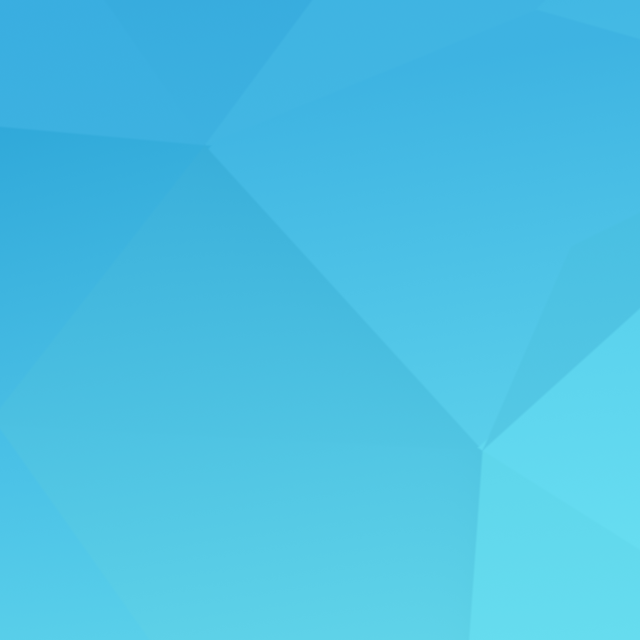
Give the GLSL for this background, as a Shadertoy shader.

```glsl
// Low-poly backdrop of broad blue and cyan facets fanning out from two hubs.
// Each facet is a wedge between two rays, painted counter-clockwise over a
// base face, and filled with its own tilted vertical gradient.

// Signed distance to the line a-b, positive on its left
float side(vec2 p, vec2 a, vec2 b) {
    vec2 dir = normalize(b - a);
    return dir.x * (p.y - a.y) - dir.y * (p.x - a.x);
}

// Smooth coverage of a region from its signed distance
float cover(float d) {
    float soft = max(0.0026, 0.8 / min(iResolution.x, iResolution.y));
    return smoothstep(-soft, soft, d);
}

// Coverage of the wedge at a hub, counter-clockwise from ray a to ray b;
// overlap lets it run under the next wedge so that no seam shows
float wedge(vec2 p, vec2 hub, vec2 a, vec2 b, float overlap) {
    return cover(min(side(p, hub, a), overlap - side(p, hub, b)));
}

// Gradient between two heights; tilt brightens the right side
vec3 ramp(vec2 p, float tilt, float lowY, vec3 low, float highY, vec3 high) {
    float height = p.y - tilt * (p.x - 0.5);
    return mix(low, high, min((height - lowY) / (highY - lowY), 1.1));
}

float hash(vec2 p) {
    return fract(sin(dot(p, vec2(12.9898, 78.233))) * 43758.5453);
}

void mainImage(out vec4 fragColor, in vec2 fragCoord) {
    vec2 p = fragCoord / iResolution.xy;

    // Shared corners
    vec2 upperHub = vec2(0.320, 0.773);
    vec2 lowerHub = vec2(0.754, 0.296);
    vec2 topCorner = vec2(0.838, 0.985);
    vec2 rightCorner = vec2(0.892, 0.615);
    vec2 topLeft = vec2(0.163, 1.0);
    vec2 topMid = vec2(0.488, 1.0);
    vec2 leftHigh = vec2(0.0, 0.802);
    vec2 leftLow = vec2(0.0, 0.362);
    vec2 rightHigh = vec2(1.0, 0.518);
    vec2 rightLow = vec2(1.0, 0.141);
    vec2 bottom = vec2(0.733, 0.0);

    // Large upper right face
    vec3 color = ramp(p, 0.15, 0.28, vec3(0.35, 0.808, 0.918), 0.82, vec3(0.252, 0.712, 0.888));

    // Upper fan
    vec3 face = ramp(p, 0.1, 0.75, vec3(0.262, 0.718, 0.89), 1.0, vec3(0.248, 0.705, 0.885));
    color = mix(color, face, wedge(p, upperHub, topCorner, topMid, 0.008));
    face = ramp(p, 0.1, 0.77, vec3(0.242, 0.698, 0.88), 1.0, vec3(0.22, 0.677, 0.872));
    color = mix(color, face, wedge(p, upperHub, topMid, topLeft, 0.008));
    face = ramp(p, 0.1, 0.77, vec3(0.242, 0.698, 0.88), 1.0, vec3(0.227, 0.684, 0.88));
    color = mix(color, face, wedge(p, upperHub, topLeft, leftHigh, 0.008));
    face = ramp(p, 0.25, 0.5, vec3(0.275, 0.737, 0.89), 0.9, vec3(0.194, 0.667, 0.855));
    color = mix(color, face, wedge(p, upperHub, leftHigh, leftLow, 0.008));

    // Top right corner
    face = ramp(p, 0.1, 0.88, vec3(0.27, 0.73, 0.896), 1.0, vec3(0.256, 0.715, 0.89));
    color = mix(color, face, wedge(p, topCorner, vec2(1.0, 0.939), vec2(0.852, 1.0), 0.0));

    // Central face, shaded along its long ridge
    vec3 center = ramp(p, 0.14, 0.0, vec3(0.368, 0.822, 0.908), 0.79, vec3(0.23, 0.69, 0.86));
    face = center - 0.006 * exp(-12.0 * abs(side(p, upperHub, lowerHub)));
    color = mix(color, face, wedge(p, upperHub, leftLow, lowerHub, 0.0));

    // Lower central face with a faint crease at its right edge
    face = center + 0.002 - 0.009 * exp(-30.0 * abs(side(p, lowerHub, bottom)));
    color = mix(color, face, wedge(p, lowerHub, vec2(0.0, 0.335), bottom, 0.008));

    // Lower left corner
    face = ramp(p, 0.08, 0.0, vec3(0.354, 0.817, 0.917), 0.35, vec3(0.283, 0.75, 0.902));
    color = mix(color, face, cover(side(p, vec2(0.234, 0.0), vec2(0.0, 0.33))));

    // Right fan, its last facet cut off by a short roof edge
    face = ramp(p, 0.08, 0.0, vec3(0.396, 0.86, 0.934), 0.28, vec3(0.37, 0.837, 0.922));
    color = mix(color, face, wedge(p, lowerHub, bottom, rightLow, 0.008));
    face = ramp(p, 0.08, 0.14, vec3(0.398, 0.862, 0.942), 0.48, vec3(0.354, 0.822, 0.93));
    color = mix(color, face, wedge(p, lowerHub, rightLow, rightHigh, 0.008));
    face = ramp(p, 0.08, 0.3, vec3(0.33, 0.785, 0.895), 0.62, vec3(0.287, 0.749, 0.887));
    float roof = cover(-side(p, rightCorner, vec2(1.0, 0.668)));
    color = mix(color, face, roof * wedge(p, lowerHub, rightHigh, rightCorner, 0.0));

    // Dither against banding
    color += (hash(fragCoord) - 0.5) * 0.6 / 255.0;
    fragColor = vec4(color, 1.0);
}
```
